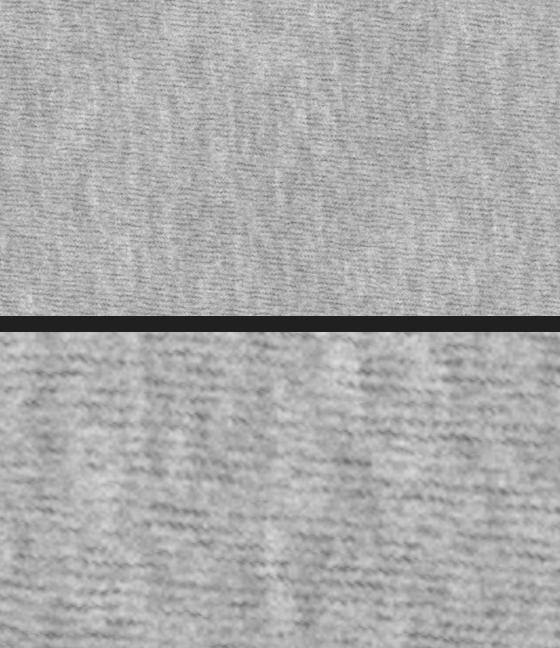
Top, the full canvas; bottom, a detail of the centre.
Write a WebGL 2 fragment shader that draws this texture.

```glsl
#version 300 es
precision highp float;
// Heathered grey jersey knit: fine, slightly tilted rows of small stitches,
// crossed by soft vertical streaks of lighter and darker yarn.
// Layers of value noise are summed around a mean grey; lengths are in canvas heights.

uniform vec2 u_resolution;
out vec4 fragColor;

const float TAU = 6.2831853;
const float MEAN_GREY = 0.688;
const float ROWS = 62.0;
const float STITCHES = 82.0;
const float ROW_SLOPE = 0.085;
const float STREAK_LEAN = 0.06;

// Integer hash of a lattice cell, result in 0..1
float hash(ivec2 cell, int seed) {
    uint h = uint(cell.x) * 1597334677u ^ uint(cell.y) * 3812015801u ^ uint(seed) * 2654435769u;
    h = (h ^ (h >> 16)) * 2246822519u;
    h = (h ^ (h >> 13)) * 3266489917u;
    return float((h ^ (h >> 16)) >> 8) / 16777216.0;
}

// Smooth value noise, centred on zero
float noise(vec2 p, int seed) {
    ivec2 cell = ivec2(floor(p));
    vec2 f = fract(p);
    f = f * f * (3.0 - 2.0 * f);
    float low = mix(hash(cell, seed), hash(cell + ivec2(1, 0), seed), f.x);
    float high = mix(hash(cell + ivec2(0, 1), seed), hash(cell + ivec2(1, 1), seed), f.x);
    return mix(low, high, f.y) - 0.5;
}

// One column of noise along y, shifted by a random phase
float column(int index, float y, int seed) {
    float shifted = y + 7.0 * hash(ivec2(index, 91), seed);
    int cell = int(floor(shifted));
    float f = smoothstep(0.0, 1.0, fract(shifted));
    return mix(hash(ivec2(index, cell), seed), hash(ivec2(index, cell + 1), seed), f) - 0.5;
}

// Streaks blended from neighbouring columns, so their ends do not line up
float streaks(vec2 p, vec2 frequency, int seed) {
    vec2 q = p * frequency;
    int index = int(floor(q.x));
    float f = smoothstep(0.0, 1.0, fract(q.x));
    return mix(column(index, q.y, seed), column(index + 1, q.y, seed), f);
}

// Narrow dark grooves between rows, broken into slanted dashes by the stitches
float knit(vec2 p) {
    float wobble = 0.5 * noise(p * vec2(7.0, 9.0), 11) + 0.4 * noise(p * vec2(42.0, 34.0), 12);
    float along = p.x * STITCHES + 0.8 * noise(p * vec2(22.0, 16.0), 13);
    float row = (p.y + ROW_SLOPE * p.x) * ROWS + wobble;
    float rowId = floor(row);
    row += 0.2 * abs(fract(along) - 0.5);
    float depth = max(0.15, 1.0 + 1.9 * noise(vec2(along * 0.55, row), 14));
    float wave = 0.5 + 0.5 * cos(TAU * row);
    float dash = 0.75 + 0.25 * cos(TAU * (along + 0.5 * row + hash(ivec2(0, rowId), 15)));
    return 0.42 - depth * dash * mix(wave, wave * wave, 0.5) * 1.25;
}

void main() {
    vec2 p = gl_FragCoord.xy / u_resolution.y;

    // Heather streaks, leaning slightly and gently bent
    vec2 yarn = p + vec2(STREAK_LEAN * p.y + 0.012 * noise(p * vec2(6.0, 7.0), 1), 0.0);
    float shade = 0.068 * streaks(yarn, vec2(38.0, 8.0), 2);
    shade += 0.062 * streaks(yarn, vec2(74.0, 16.0), 3);
    shade += 0.030 * noise(p * vec2(5.0, 3.5), 4);

    // A few pale fibres brighter than the rest
    float pale = streaks(yarn, vec2(50.0, 11.0), 5);
    shade += 0.045 * smoothstep(0.28, 0.46, pale) - 0.003;

    // Knitted rows and the uneven tone of single stitches
    shade += 0.084 * knit(p);
    vec2 tilted = vec2(p.x, p.y + ROW_SLOPE * p.x);
    shade += 0.080 * noise(tilted * vec2(STITCHES, ROWS * 1.8), 6);

    // Fuzzy fibre grain
    shade += 0.105 * noise(tilted * vec2(150.0, 200.0), 7);
    shade += 0.075 * noise(p * vec2(270.0, 260.0), 8);

    fragColor = vec4(vec3(clamp(MEAN_GREY + shade, 0.0, 1.0)), 1.0);
}
```
